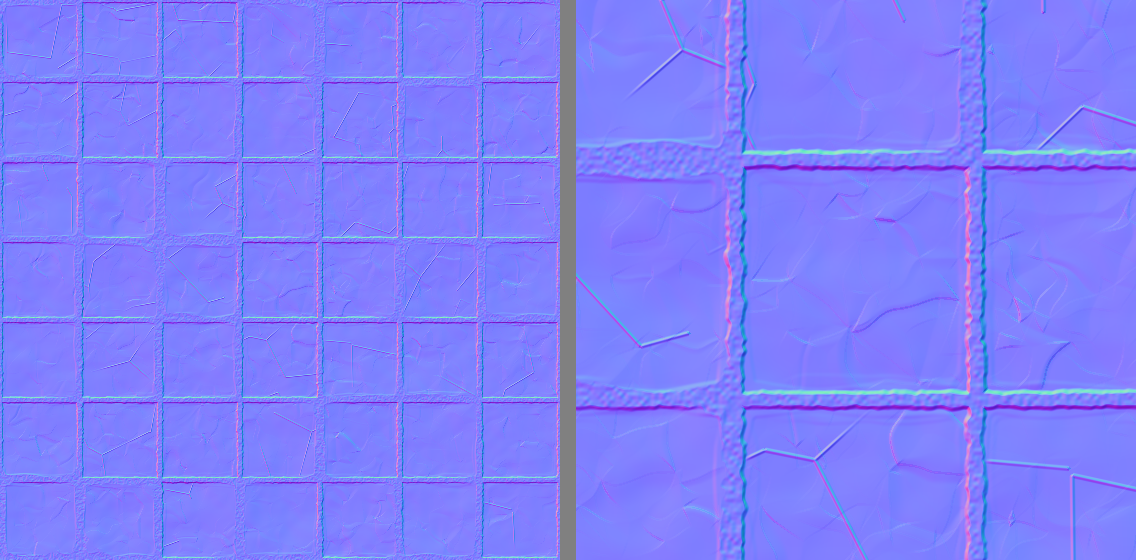
Left: the whole. Right: its middle third, enlarged.
This texture map is drawn by a Shadertoy shader. Its source:

```glsl
// Tangent-space normal map of a square stone tile floor with grainy grout.
// A height field (tile rims, chipped ledges, cracks, grout) is built from
// noise and Voronoi cells, then differentiated; green grows downwards.
#define TILES 7.0
#define GROUT_HALF 0.019
#define RIM_WIDTH 0.023
#define RIM_WOBBLE 0.021
#define TILE_HEIGHT 0.026
#define GROUT_HEIGHT 0.0072
#define GRAIN 0.0046
#define LEDGE_HEIGHT 0.0125
#define CRACK_DEPTH 0.0065
#define CRACK_WIDTH 0.009
#define CRACK_SHARE 0.5
#define SAMPLE_STEP 0.0055

float hash(vec2 p) {
    vec3 q = fract(p.xyx * vec3(0.1031, 0.1030, 0.0973));
    q += dot(q, q.yzx + 33.33);
    return fract((q.x + q.y) * q.z);
}

vec2 hash2(vec2 p) {
    return vec2(hash(p), hash(p + 71.7));
}

float noise(vec2 p) {
    vec2 i = floor(p), f = fract(p);
    f = f * f * (3.0 - 2.0 * f);
    return mix(mix(hash(i), hash(i + vec2(1, 0)), f.x),
               mix(hash(i + vec2(0, 1)), hash(i + 1.0), f.x), f.y);
}

// x: distance to the cell border, y: cell hash, z: hash of the nearest border
vec3 voronoi(vec2 p) {
    vec2 base = floor(p), nearest = base, toNearest = vec2(0);
    float best = 1e3;
    for (int j = -1; j <= 1; j++)
    for (int i = -1; i <= 1; i++) {
        vec2 cell = base + vec2(i, j);
        vec2 r = cell + 0.1 + 0.8 * hash2(cell) - p;
        if (dot(r, r) < best) {
            best = dot(r, r);
            nearest = cell;
            toNearest = r;
        }
    }
    float border = 1e3, pairHash = 0.0;
    for (int j = -1; j <= 1; j++)
    for (int i = -1; i <= 1; i++) {
        if (i == 0 && j == 0) continue;
        vec2 cell = nearest + vec2(i, j);
        vec2 r = cell + 0.1 + 0.8 * hash2(cell) - p;
        float d = dot(0.5 * (r + toNearest), normalize(r - toNearest));
        if (d < border) {
            border = d;
            pairHash = hash(nearest + cell + 5.3);
        }
    }
    return vec3(border, hash(nearest + 9.1), pairHash);
}

// Thin straight cracks that meet in three-way junctions
float cracks(vec2 p, vec2 id, vec2 uv) {
    vec3 v = voronoi(p * 1.6 + id * 17.0 + hash2(id + 3.0) + 20.0);
    float groove = 1.0 - smoothstep(0.0, CRACK_WIDTH, v.x / 1.6);
    float fade = smoothstep(0.2, 0.55, noise(uv * 2.5 + 40.0));
    return groove * fade * step(v.z, CRACK_SHARE) * step(0.35, hash(id + 8.0));
}

// Chipped ledges: some borders drop sharply, others roll off softly
float ledges(vec2 p, vec2 id, vec2 uv, float scale) {
    vec2 warp = vec2(noise(uv * 6.0), noise(uv * 6.0 + 50.0)) - 0.5;
    vec3 v = voronoi((p + 0.12 * warp) * scale + id * 19.0 + 30.0);
    float patches = smoothstep(0.1, 0.8, noise(uv * 3.5 + 90.0 + scale));
    float roll = smoothstep(-0.06, 0.06 + 0.45 * v.z, v.x);
    return (v.y - 0.5) * exp(-1.6 * v.x) * roll * patches;
}

// Worn strip outside an uneven inset frame with tight corners
float bevel(vec2 p, vec2 uv, float margin, float seed) {
    vec2 corner = abs(p) - 0.46 + margin;
    float inset = 0.04 - length(max(corner, 0.0));
    inset += 0.06 * (noise(uv * 3.0 + seed) - 0.5);
    inset += 0.014 * (noise(uv * 11.0 + seed) - 0.5);
    return 1.0 - smoothstep(-0.006, 0.016, inset);
}

float height(vec2 uv) {
    vec2 id = mod(floor(uv), TILES), p = fract(uv) - 0.5;

    // Distances to left, bottom, right and top; some sides sink into the grout
    vec4 side = vec4(p + 0.5, 0.5 - p);
    vec4 chance = vec4(hash2(id + 11.0), hash2(id + 23.0));
    vec4 soft = step(chance, vec4(0.3, 0.3, 0.42, 0.2));
    vec4 sink = 1.0 - 0.72 * soft * (1.0 - smoothstep(-0.1, 0.6, side));
    float top = sink.x * sink.y * sink.z * sink.w;

    // Ragged rim, beaded along the left and right sides
    float edge = min(min(side.x, side.y), min(side.z, side.w));
    float upright = step(abs(p.y), abs(p.x));
    float wobble = 0.6 * noise(uv * 20.0) + 0.4 * noise(uv * 44.0) - 0.5;
    wobble *= mix(0.8, 1.4, upright);
    float rim = smoothstep(0.0, RIM_WIDTH, edge - GROUT_HALF + RIM_WOBBLE * wobble);

    // Worn strips, strongest along the sunken sides
    vec4 nearSide = (0.3 + 0.7 * soft) * (1.0 - smoothstep(0.07, 0.22, side));
    float wear = max(max(nearSide.x, nearSide.y), max(nearSide.z, nearSide.w));
    float strips = 0.0052 * bevel(p, uv, 0.05, 7.0);
    strips += 0.0036 * bevel(p, uv, 0.075, 31.0) * smoothstep(0.3, 0.7, noise(uv * 2.3 + 61.0));

    // Stone surface
    float inside = smoothstep(0.03, 0.07, edge);
    float stone = TILE_HEIGHT * top - wear * strips - 0.005;
    stone += 0.009 * noise(uv * 3.3) + 0.0035 * noise(uv * 8.0 + 15.0);
    stone += inside * LEDGE_HEIGHT * ledges(p, id, uv, 4.0);
    stone += 0.8 * inside * LEDGE_HEIGHT * ledges(p, id + 9.0, uv, 2.3);
    stone -= inside * CRACK_DEPTH * cracks(p, id, uv);

    // Grainy grout, falling away below the tiles
    float grout = GROUT_HEIGHT + GRAIN * (noise(uv * 56.0) - 0.5);
    grout += 0.7 * GRAIN * (noise(uv * 23.0) - 0.5) - 0.1 * max(edge - 0.045, 0.0);
    return max(stone * rim, grout);
}

void mainImage(out vec4 fragColor, in vec2 fragCoord) {
    vec2 uv = fragCoord / iResolution.xy * TILES;
    vec2 e = vec2(SAMPLE_STEP, 0.0);
    vec2 slope = vec2(height(uv + e.xy) - height(uv - e.xy),
                      height(uv + e.yx) - height(uv - e.yx)) / (2.0 * SAMPLE_STEP);
    vec3 normal = normalize(vec3(-slope.x, slope.y, 1.0));
    fragColor = vec4(0.5 + 0.5 * normal, 1.0);
}
```
